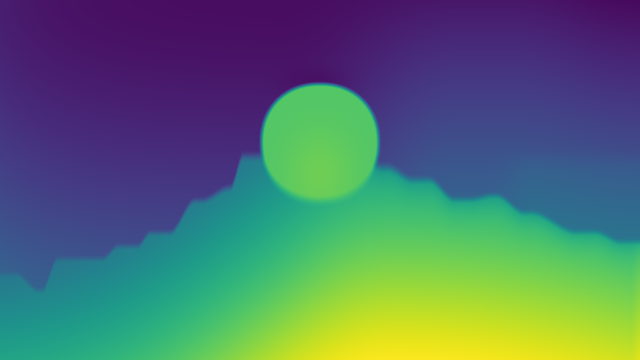
A WebGL 1 fragment shader for this texture map:

```glsl
precision highp float;
// Draws a false-colour depth map: a ball resting on a rugged hill under a dim sky.
uniform vec2 u_resolution;

#define BALL_CENTER vec2(0.5, 0.604)
#define BALL_RADIUS 0.163
#define BALL_SOFTNESS 0.008
#define RIDGE_SOFTNESS 0.012
#define HILL_PEAK_X 0.62
#define HILL_SLOPE_LEFT 0.80
#define HILL_SLOPE_RIGHT 0.74

// Depth 0..1 to a purple - teal - yellow ramp, as a fitted polynomial
vec3 depthColor(float t) {
  vec3 c0 = vec3(0.2777, 0.0054, 0.3341);
  vec3 c1 = vec3(0.1051, 1.4046, 1.3846);
  vec3 c2 = vec3(-0.3309, 0.2148, 0.0951);
  vec3 c3 = vec3(-4.6342, -5.7991, -19.3324);
  vec3 c4 = vec3(6.2283, 14.1799, 56.6906);
  vec3 c5 = vec3(4.7764, -13.7451, -65.3530);
  vec3 c6 = vec3(-5.4355, 4.6459, 26.3124);
  return c0 + t * (c1 + t * (c2 + t * (c3 + t * (c4 + t * (c5 + t * c6)))));
}

// Hill outline: terraces climbing from the left, then falling to the right
float ridgeHeight(float x) {
  float h = 0.238;
  h -= 0.045 * smoothstep(0.025, 0.060, x);
  h += 0.088 * smoothstep(0.066, 0.090, x);
  h += 0.035 * smoothstep(0.160, 0.185, x);
  h += 0.037 * smoothstep(0.215, 0.235, x);
  h += 0.090 * smoothstep(0.265, 0.305, x);
  h += 0.035 * smoothstep(0.315, 0.360, x);
  h += 0.088 * smoothstep(0.360, 0.380, x);
  h -= 0.030 * smoothstep(0.560, 0.600, x);
  h -= 0.034 * smoothstep(0.605, 0.645, x);
  h -= 0.055 * smoothstep(0.670, 0.710, x);
  h += 0.011 * smoothstep(0.735, 0.770, x);
  h -= 0.048 * smoothstep(0.775, 0.820, x);
  h -= 0.054 * smoothstep(0.830, 0.900, x);
  h -= 0.027 * smoothstep(0.930, 0.970, x);
  return h;
}

// Sky: darkest at the upper left, nearer toward the lower right
float skyDepth(vec2 p) {
  float drop = 1.0 - p.y;
  float left = 0.03 + 0.2 * pow(drop * 1.44, 1.6) + 0.05 * exp(-10.0 * p.x);
  float right = 0.06 + 0.45 * drop - 0.04 * smoothstep(0.8, 1.0, p.x) * p.y;
  float haze = smoothstep(0.76, 0.84, p.x) * smoothstep(0.60, 0.52, p.y);
  return mix(left, right, smoothstep(0.44, 0.72, p.x)) + 0.035 * haze;
}

// Hill: brightest at the bottom, fading up and away from its peak
float hillDepth(vec2 p, float ridge) {
  float offset = p.x - HILL_PEAK_X;
  float spread = offset / (offset < 0.0 ? 0.36 : 0.85);
  float rightSide = smoothstep(0.40, 0.56, p.x);
  float slope = mix(HILL_SLOPE_LEFT, HILL_SLOPE_RIGHT, rightSide);
  float depth = 0.56 + 0.44 * exp(-spread * spread) - slope * p.y;
  float rim = exp(-max(ridge - p.y, 0.0) / 0.03);
  return depth - 0.12 * rim * rightSide + 0.03 * smoothstep(0.985, 1.0, p.x);
}

void main() {
  vec2 p = gl_FragCoord.xy / u_resolution;
  vec2 q = (p - BALL_CENTER) * vec2(u_resolution.x / u_resolution.y, 1.0);

  // Sky, with a dark fringe over the ball
  vec2 fringe = (q - vec2(0.0, 0.17)) / vec2(0.09, 0.035);
  float depth = skyDepth(p) - 0.03 * exp(-dot(fringe, fringe));

  // Hill, blurrier beside the ball
  float ridge = ridgeHeight(p.x);
  float blur = RIDGE_SOFTNESS * (1.0 + exp(-pow((p.x - 0.5) / 0.14, 2.0)));
  float hill = smoothstep(-blur, blur, ridge - p.y);
  depth = mix(depth, hillDepth(p, ridge), hill);

  // Ball, slightly squared, melting into the hill at its base
  float roundness = pow(pow(abs(q.x), 2.15) + pow(abs(q.y), 2.15), 1.0 / 2.15);
  float edge = BALL_SOFTNESS * (1.0 + 1.2 * smoothstep(-0.06, -0.16, q.y));
  float ball = smoothstep(edge, -edge, roundness - BALL_RADIUS);
  vec2 glow = (q - vec2(0.0, -0.09)) / vec2(0.10, 0.13);
  float ballDepth = 0.735 + 0.05 * exp(-dot(glow, glow));
  depth = mix(depth, ballDepth, ball);

  gl_FragColor = vec4(depthColor(clamp(depth, 0.0, 1.0)), 1.0);
}
```
